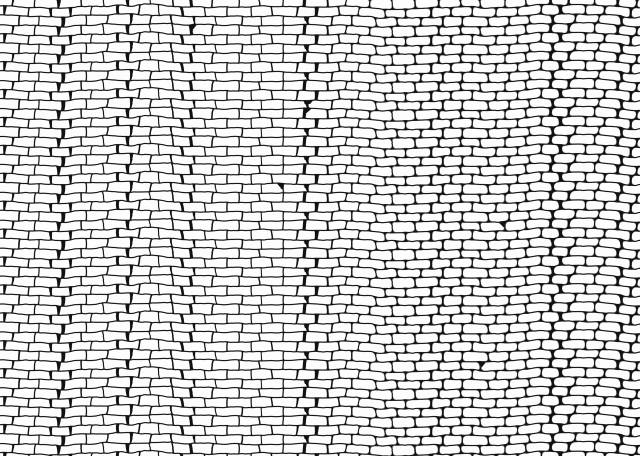
Reproduce this pattern procedurally as a Shadertoy shader.

```glsl
#define ROWS 49.0
#define COLS 28.7
#define ROW_CYCLE 3.0
#define ROW_SHIFT 0.42
#define START vec2(0.63, 0.34)
#define BED_WIDTH 0.125
#define JOINT_WIDTH 0.13
#define WEDGE_WIDTH 0.30
#define JITTER 0.11
#define CHIP_CHANCE 0.005
#define INK vec3(0.07)
#define PAPER vec3(0.992)

// Relative joint thickness in evenly spaced vertical bands
const float BANDS[11] = float[11](0.6, 1.0, 0.8, 0.6, 0.0, 1.0, 0.0, 0.3, 0.0, 0.8, 0.6);

float hash(vec2 p) {
    vec3 q = fract(p.xyx * 0.1031);
    q += dot(q, q.yzx + 33.33);
    return fract((q.x + q.y) * q.z);
}

float noise(float x, float seed) {
    float i = floor(x);
    float f = fract(x);
    f = f * f * (3.0 - 2.0 * f);
    return mix(hash(vec2(i, seed)), hash(vec2(i + 1.0, seed)), f) - 0.5;
}

float smoothMin(float a, float b, float k) {
    float h = max(k - abs(a - b), 0.0) / k;
    return min(a, b) - 0.25 * k * h * h;
}

float cycleIndex(float row) {
    return floor(mod(row + 0.5, ROW_CYCLE));
}

float bandThickness(float x) {
    float s = x * 10.3;
    int slot = int(clamp(floor(s + 0.5), 0.0, 10.0));
    float away = s - float(slot);
    return BANDS[slot] * exp(-25.0 * away * away);
}

void mainImage(out vec4 fragColor, in vec2 fragCoord) {
    vec2 uv = fragCoord / iResolution.xy;
    float rowPixel = ROWS / iResolution.y;
    float brickLength = iResolution.x / iResolution.y * ROWS / COLS;
    float across = uv.x * COLS;

    // Bed lines: one shared drift, plus a wobble that recurs every cycle
    float down = (1.0 - uv.y) * ROWS + START.y;
    down += 0.5 * noise(across * 0.45, 11.0);
    float line = floor(down + 0.5);
    float wobble = 0.22 * noise(across * 1.7, 20.0 + cycleIndex(line))
                 + 0.06 * noise(across * 6.0, 30.0 + cycleIndex(line));
    float offset = down - line - wobble;
    float bed = abs(offset) - 0.5 * BED_WIDTH;

    // Upright joints: staggered, leaning and tapering
    float row = offset > 0.0 ? line : line - 1.0;
    float depth = offset > 0.0 ? offset : 1.0 + offset;
    float phase = cycleIndex(row);
    float u = across - START.x + ROW_SHIFT * phase;
    float column = floor(u + 0.5);
    vec2 id = vec2(column + 50.0, phase + 3.0);
    float jitter = JITTER * (2.0 * hash(id) - 1.0);
    float lean = 0.40 * (hash(id + 17.0) - 0.5);
    float bend = 0.5 * (hash(id + 31.0) - 0.5) * depth * (1.0 - depth);
    float side = (u - column - jitter) * brickLength + lean * (depth - 0.5) + bend;
    float jointX = (column + jitter + START.x - ROW_SHIFT * phase) / COLS;
    float taper = mix(1.0, 1.6 * (1.0 - depth), hash(id + 43.0));
    float thickness = JOINT_WIDTH * (0.85 + 0.4 * hash(id + 59.0))
                    + WEDGE_WIDTH * bandThickness(jointX) * taper;
    float joint = abs(side) - 0.5 * thickness;

    // Corners grow rounder toward the right
    float roundness = mix(0.12, 0.38, smoothstep(0.45, 0.65, uv.x));
    float shape = smoothMin(bed, joint, roundness);

    // Rare chipped corners, some on one side only
    vec2 chipId = vec2(column + 80.0, row + 7.0);
    if (hash(chipId) < CHIP_CHANCE) {
        float chip = 0.7 * (abs(side) + depth - 0.75);
        float pick = hash(chipId + 71.0);
        if (pick > 0.25) chip = max(chip, pick > 0.6 ? side : -side);
        shape = min(shape, chip);
    }

    float coverage = 1.0 - smoothstep(-0.65 * rowPixel, 0.65 * rowPixel, shape);
    fragColor = vec4(mix(PAPER, INK, coverage), 1.0);
}
```
